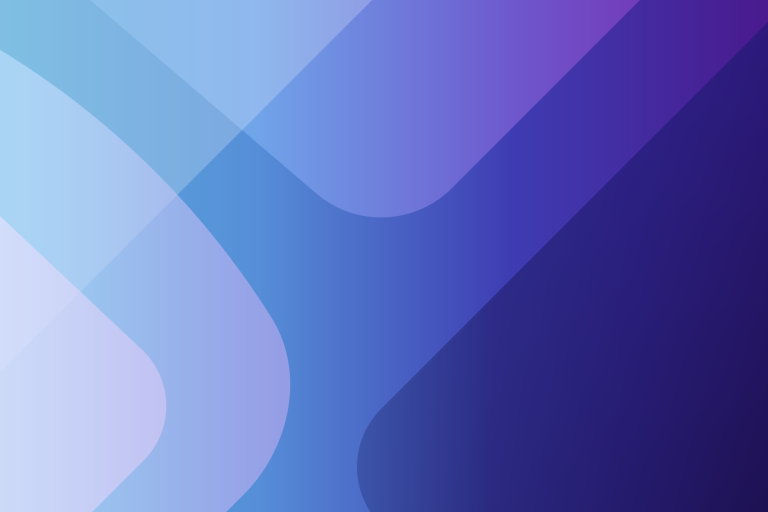
Write a WebGL 1 fragment shader that draws this background.

```glsl
precision highp float;

uniform vec2 u_resolution;

const vec2 DOWN_RIGHT = vec2(0.7071, -0.7071);

// Signed distance to a line, positive on the side of its normal
float halfPlane(vec2 p, vec2 onEdge, vec2 normal) {
    return dot(p - onEdge, normal);
}

// Intersection of two distances with a circular corner;
// cosine is the dot product of the two edge normals
float roundCorner(float a, float b, float cosine, float radius) {
    a += radius;
    b += radius;
    float d = max(a, b);
    if (a > cosine * b && b > cosine * a) {
        d = sqrt((a * a + b * b - 2.0 * a * b * cosine) / (1.0 - cosine * cosine));
    }
    return d - radius;
}

// Rounded wedge bounded by two lines
float wedge(vec2 p, vec2 edgeA, vec2 normalA, vec2 edgeB, vec2 normalB, float radius) {
    return roundCorner(halfPlane(p, edgeA, normalA), halfPlane(p, edgeB, normalB),
                       dot(normalA, normalB), radius);
}

float fill(float d, float soft) {
    return 1.0 - smoothstep(-soft, soft, d);
}

// Four evenly spaced colour stops
vec3 ramp(float t, vec3 c0, vec3 c1, vec3 c2, vec3 c3) {
    float s = clamp(t, 0.0, 1.0) * 3.0;
    vec3 col = mix(c0, c1, min(s, 1.0));
    col = mix(col, c2, clamp(s - 1.0, 0.0, 1.0));
    return mix(col, c3, clamp(s - 2.0, 0.0, 1.0));
}

void main() {
    vec2 uv = gl_FragCoord.xy / u_resolution;
    vec2 p = uv * vec2(1.5, 1.0);
    float soft = 0.75 / u_resolution.y;

    // Backdrop from sky blue to violet
    vec3 col = ramp(uv.x, vec3(0.36, 0.68, 0.86), vec3(0.337, 0.56, 0.847),
                    vec3(0.243, 0.235, 0.698), vec3(0.29, 0.10, 0.557));

    // Bright wedge hanging from the top
    vec3 topColor = ramp(uv.x, vec3(0.415, 0.705, 0.886), vec3(0.44, 0.645, 0.914),
                         vec3(0.43, 0.345, 0.808), vec3(0.47, 0.12, 0.647));
    float topWedge = wedge(p, vec2(0.176, 1.0), vec2(-0.65, -0.76),
                           vec2(1.25, 1.0), DOWN_RIGHT, 0.195);
    col = mix(col, topColor, fill(topWedge, soft));

    // Dark wedge at the right, deepening toward the lower corner
    float across = clamp((uv.x - 0.464) / 0.536, 0.0, 1.0);
    vec3 darkColor = ramp(across, vec3(0.235, 0.337, 0.667), vec3(0.18, 0.173, 0.541),
                          vec3(0.165, 0.122, 0.494), vec3(0.149, 0.086, 0.412));
    darkColor *= mix(1.0, mix(0.78, 1.2, uv.y), across);
    float darkWedge = wedge(p, vec2(1.543, 1.0), -DOWN_RIGHT,
                            vec2(0.742, -0.023), vec2(-0.7071), 0.16);
    col = mix(col, darkColor, fill(darkWedge, soft));

    // Pale sheen over the upper left corner
    float sheen = halfPlane(p, vec2(0.727, 1.0), DOWN_RIGHT);
    col = mix(col, vec3(1.0), 0.22 * fill(sheen, soft));

    // Large translucent sail at the left
    vec3 sailColor = mix(vec3(0.78, 0.885, 1.0), vec3(0.755, 0.675, 0.94),
                         smoothstep(0.02, 0.4, uv.x));
    float disc = distance(p, vec2(-0.84, -0.479)) - 1.617;
    float sailBase = halfPlane(p, vec2(0.442, 0.0), DOWN_RIGHT);
    float sail = roundCorner(disc, sailBase, 0.223, 0.264);
    col = mix(col, sailColor, 0.6 * fill(sail, soft));

    // Small lavender wedge inside the sail
    vec3 innerColor = mix(vec3(0.925, 0.89, 0.995), vec3(0.86, 0.79, 0.965), uv.x / 0.22);
    float innerWedge = wedge(p, vec2(0.0, 0.578), vec2(0.685, 0.728),
                             vec2(0.18, 0.0), DOWN_RIGHT, 0.151);
    col = mix(col, innerColor, 0.6 * fill(innerWedge, soft));

    gl_FragColor = vec4(col, 1.0);
}
```
